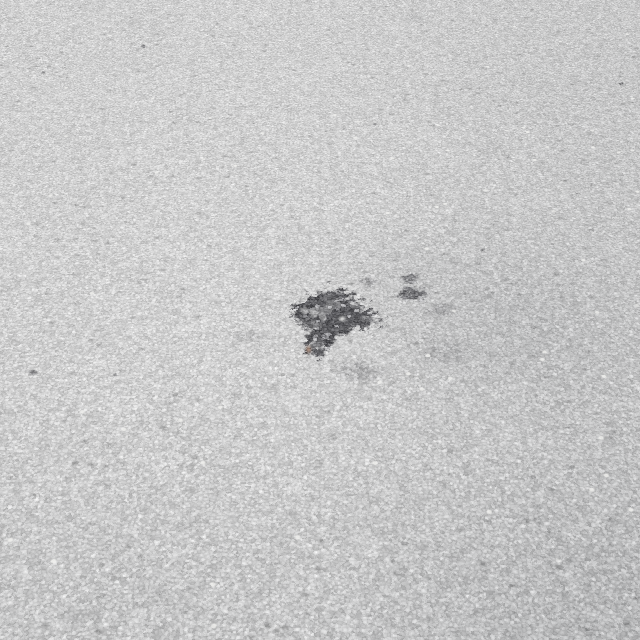
This texture is drawn by a Shadertoy shader. Its source:

```glsl
// Pale worn asphalt seen at a slant, with a torn tar patch near the centre.
// Cellular noise on a perspective ground plane makes the stones and pits;
// a polygon distance and soft blots, roughened by layered sines, make the damage.

const float HORIZON = 2.2;        // height of the vanishing line, canvas units
const float GROUND_DEPTH = 2.6;   // stretch of the plane away from the viewer
const float STONE_SCALE = 270.0;
const float PIT_SCALE = 110.0;
const float CHIP_SCALE = 75.0;
const float BASE_TONE = 0.813;
const float GRAIN = 0.90;         // overall strength of the stone texture
const vec3 TAR = vec3(0.33, 0.33, 0.345);
const vec3 CHIP = vec3(0.95, 0.95, 0.94);
const vec3 RUST = vec3(0.78, 0.62, 0.52);

// Outline of the main hole
const int CORNERS = 11;
const vec2 HOLE[CORNERS] = vec2[CORNERS](
    vec2(.460, .521), vec2(.501, .545), vec2(.537, .546), vec2(.555, .529),
    vec2(.594, .498), vec2(.553, .487), vec2(.518, .469), vec2(.505, .443),
    vec2(.478, .453), vec2(.484, .479), vec2(.462, .495));

// Broken areas: centre, radii
const int BLOTS = 7;
const vec4 BLOT[BLOTS] = vec4[BLOTS](
    vec4(.646, .541, .027, .013), vec4(.641, .564, .016, .009),
    vec4(.573, .560, .016, .010), vec4(.560, .420, .040, .020),
    vec4(.690, .516, .030, .012), vec4(.390, .475, .040, .012),
    vec4(.690, .450, .045, .025));
const float BLOT_DARK[BLOTS] = float[BLOTS](.85, .70, .40, .26, .26, .14, .17);

// Lone dark specks: centre, radius
const int SPECKS = 7;
const vec3 SPECK[SPECKS] = vec3[SPECKS](
    vec3(.224, .928, .0045), vec3(.068, .887, .0040), vec3(.585, .806, .0040),
    vec3(.970, .869, .0035), vec3(.052, .418, .0070), vec3(.180, .414, .0045),
    vec3(.755, .610, .0040));

vec3 hash3(vec2 p) {
    vec3 q = fract(p.xyx * vec3(.1031, .1030, .0973));
    q += dot(q, q.yxz + 33.33);
    return fract((q.xxy + q.yzz) * q.zyx);
}

// Nearest distance, second distance, random value of the nearest cell
vec3 cellular(vec2 p) {
    vec2 cell = floor(p), local = fract(p);
    vec3 best = vec3(8.0, 8.0, 0.0);
    for (int j = -1; j <= 1; j++)
    for (int i = -1; i <= 1; i++) {
        vec2 offset = vec2(i, j);
        vec3 h = hash3(cell + offset);
        float d = length(offset + h.xy - local);
        if (d < best.x) best = vec3(d, best.x, h.z);
        else best.y = min(best.y, d);
    }
    return best;
}

float layeredSines(vec2 p) {
    float sum = 0.0, amp = 0.5;
    for (int i = 0; i < 4; i++) {
        sum += amp * sin(p.x + 1.7 * sin(p.y * 0.8)) * sin(p.y + 1.3 * sin(p.x * 0.7));
        p = mat2(1.5, 1.1, -1.1, 1.5) * p + 2.3;
        amp *= 0.6;
    }
    return sum;
}

float holeDistance(vec2 p) {
    float d = 1.0, side = 1.0;
    for (int i = 0, j = CORNERS - 1; i < CORNERS; j = i, i++) {
        vec2 e = HOLE[j] - HOLE[i], w = p - HOLE[i];
        d = min(d, length(w - e * clamp(dot(w, e) / dot(e, e), 0.0, 1.0)));
        bvec3 c = bvec3(p.y >= HOLE[i].y, p.y < HOLE[j].y, e.x * w.y > e.y * w.x);
        if (all(c) || all(not(c))) side = -side;
    }
    return side * d;
}

float softSpot(vec2 p, vec2 centre, vec2 radii) {
    vec2 q = (p - centre) / radii;
    return exp(-dot(q, q));
}

void mainImage(out vec4 fragColor, in vec2 fragCoord) {
    vec2 uv = fragCoord / iResolution.xy;
    float away = HORIZON - uv.y;
    vec2 ground = vec2(uv.x - 0.5, GROUND_DEPTH) / away;
    float footprint = STONE_SCALE * GROUND_DEPTH / (away * away * iResolution.y);

    // Broad light and faint stains
    float tone = BASE_TONE - 0.055 * smoothstep(0.45, 1.0, uv.x) * (1.0 - 0.5 * uv.y);
    tone -= 0.038 * smoothstep(0.45, 0.0, uv.y);
    tone += 0.006 * softSpot(uv, vec2(.30, .65), vec2(.30));
    tone -= 0.040 * softSpot(uv, vec2(.77, .49), vec2(.17, .11));
    tone -= 0.025 * softSpot(uv, vec2(.64, .59), vec2(.10, .04));
    tone -= 0.045 * softSpot(uv, vec2(.645, .973), vec2(.018, .009));
    tone += 0.005 * layeredSines(uv * vec2(13.0, 23.0));

    // Stones, grit and pits
    vec3 stone = cellular(ground * STONE_SCALE);
    vec3 grit = cellular(ground * STONE_SCALE * 1.7 + 17.0);
    vec3 pit = cellular(ground * PIT_SCALE * vec2(0.75, 1.0) + 5.0);
    float grain = 0.10 * (stone.z - 0.5) + 0.13 * (stone.y - stone.x - 0.27);
    grain += 0.15 * (grit.z - 0.5) / (1.0 + 0.3 * footprint);
    grain *= GRAIN;
    float pitted = smoothstep(0.80, 0.97, pit.z) * smoothstep(0.36, 0.08, pit.x);
    vec3 color = vec3(tone + grain * (1.0 - 0.2 * uv.y) - 0.10 * pitted);
    color += vec3(-0.004, 0.0, 0.006) * smoothstep(0.85, 0.65, tone);

    // Tar hole and smaller broken areas
    float rough = layeredSines(uv * vec2(210.0, 300.0));
    float d = holeDistance(uv) + 0.010 * rough + 0.012 * (pit.z - 0.5) + 0.006 * (stone.z - 0.5);
    float tar = smoothstep(0.007, -0.006, d) * (0.66 + 0.34 * smoothstep(0.9, 0.5, pit.z));
    for (int i = 0; i < BLOTS; i++) {
        float area = softSpot(uv, BLOT[i].xy, BLOT[i].zw);
        float torn = smoothstep(0.35, 0.85, area + 0.55 * rough * sqrt(area) + 0.3 * (stone.z - 0.5));
        tar = max(tar, BLOT_DARK[i] * torn);
    }
    for (int i = 0; i < SPECKS; i++) {
        float r = length((uv - SPECK[i].xy) * vec2(0.75, 1.3)) + 0.002 * rough;
        tar = max(tar, 0.60 * smoothstep(SPECK[i].z, SPECK[i].z * 0.3, r));
    }
    // Lumps left standing in a row inside the hole
    for (int i = 0; i < 3; i++) {
        vec2 lump = vec2(.476 + .014 * float(i), .515 - .005 * float(i));
        tar *= 1.0 - 0.55 * smoothstep(0.008, 0.004, length(uv - lump) + 0.002 * rough);
    }
    vec3 tarColor = TAR + 1.3 * grain + 0.24 * smoothstep(0.84, 0.97, stone.z);
    color = mix(color, tarColor, tar * 0.92);

    // Pale chips, more of them to the right, and two odd stones
    vec3 chip = cellular(ground * CHIP_SCALE + 41.0);
    float rare = smoothstep(0.0, 0.01, chip.z - 0.978 + 0.02 * uv.x);
    color = mix(color, CHIP, 0.8 * rare * smoothstep(0.22, 0.08, chip.x));
    color = mix(color, CHIP, 0.8 * softSpot(uv, vec2(.535, .502), vec2(.005, .004)));
    color = mix(color, RUST, 0.65 * softSpot(uv, vec2(.482, .454), vec2(.004, .005)));

    fragColor = vec4(clamp(color, 0.0, 1.0), 1.0);
}
```
